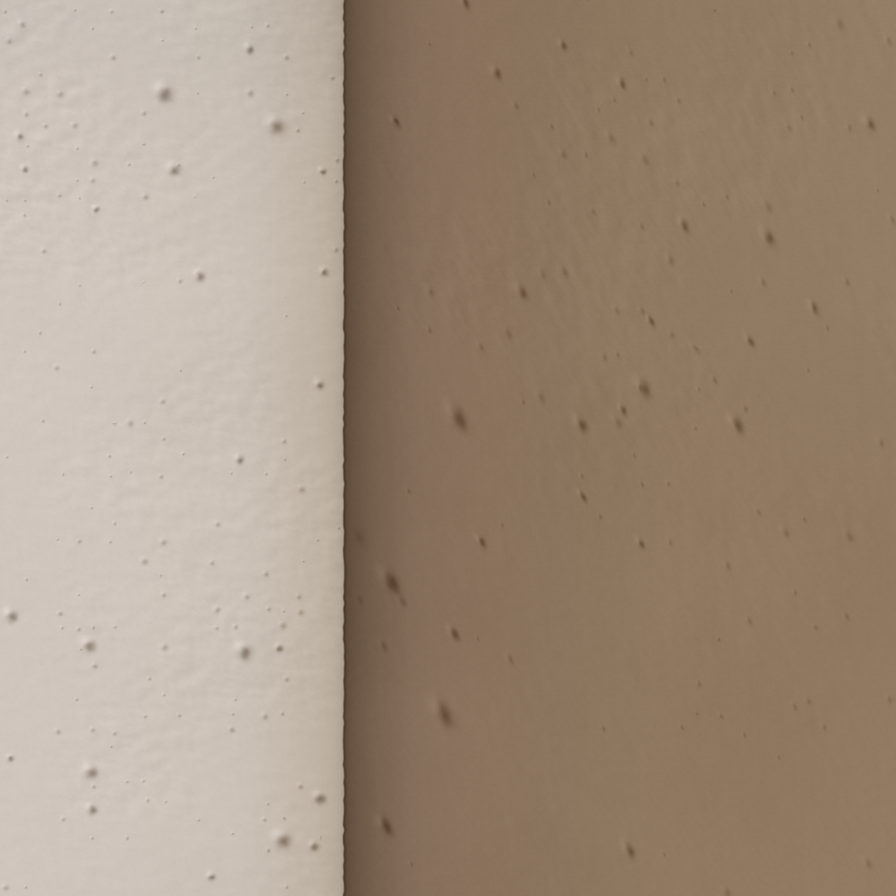
A WebGL 2 fragment shader for this texture:

```glsl
#version 300 es
precision highp float;
// Two painted plaster walls meeting at a vertical corner: pale left, brown right.
// Smooth gradients shade the corner; value noise gives relief and mottling,
// and jittered grid cells scatter small pits and slanted scratches.
uniform vec2 u_resolution;
out vec4 fragColor;

#define CORNER_X 0.3835
#define EDGE_SOFT 0.0013
#define EDGE_WOBBLE 0.0016
#define PALE_RELIEF 0.050
#define BROWN_RELIEF 0.030
#define PIT_DEPTH 0.26
#define SCRATCH_DEPTH 0.15
#define GRAIN 0.010

float hash(vec2 p) {
    return fract(sin(dot(p, vec2(127.1, 311.7))) * 43758.5453);
}

float noise(vec2 p) {
    vec2 i = floor(p), f = fract(p);
    f = f * f * (3.0 - 2.0 * f);
    return mix(mix(hash(i), hash(i + vec2(1, 0)), f.x),
               mix(hash(i + vec2(0, 1)), hash(i + vec2(1, 1)), f.x), f.y);
}

float fbm(vec2 p) {
    float sum = 0.0, amp = 0.5;
    for (int i = 0; i < 4; i++) {
        sum += amp * noise(p);
        p = mat2(0.8, 0.6, -0.6, 0.8) * p * 2.03 + 7.3;
        amp *= 0.5;
    }
    return sum;
}

// Slope of the noise along the light direction, as an emboss.
float relief(vec2 p, vec2 toLight) {
    return fbm(p) - fbm(p + toLight);
}

// One jittered pit per chosen cell: dark hollow minus a lit rim.
float pits(vec2 p, float chance, float seed) {
    vec2 cell = floor(p);
    float pick = hash(cell + seed);
    vec2 centre = 0.3 + 0.4 * vec2(hash(cell + seed + 3.7), hash(cell + seed + 9.1));
    vec2 d = fract(p) - centre;
    float size = mix(0.07, 0.19, pow(hash(cell + seed + 5.3), 2.0));
    d += 0.05 * (vec2(noise(p * 7.0), noise(p * 7.0 + 31.0)) - 0.5);
    float hollow = exp(-dot(d, d) / (size * size));
    vec2 r = d - vec2(-0.8, 0.9) * size;
    float rim = exp(-dot(r, r) / (size * size));
    return step(pick, chance) * (hollow - 0.35 * rim);
}

vec3 paleWall(vec2 p) {
    float gap = CORNER_X - p.x;
    vec3 color = mix(vec3(0.790, 0.750, 0.705), vec3(0.815, 0.775, 0.742),
                     smoothstep(0.36, 0.05, p.x));
    color = mix(color, vec3(0.755, 0.708, 0.652), smoothstep(0.13, 0.015, gap));
    color -= vec3(0.075, 0.080, 0.085) * exp(-gap / 0.014);
    color -= vec3(0.020, 0.017, 0.014) * smoothstep(0.75, 1.0, p.y);
    color += 0.022 * (fbm(p * vec2(5.0, 9.0)) - 0.47);

    // Rough patches cluster at the upper left and along the corner.
    float rough = smoothstep(0.35, 0.65, fbm(p * 8.0 + 4.0));
    rough += 0.6 * smoothstep(0.16, 0.0, p.x) * smoothstep(0.5, 0.95, p.y);
    color += PALE_RELIEF * (0.35 + 0.65 * rough) * relief(p * vec2(65.0, 85.0), vec2(-0.4, 0.5));
    float marks = pits(p * 24.0, 0.10, 2.0);
    marks += 0.5 * pits(p * 52.0 + 5.0, 0.06 + 0.14 * rough, 17.0);
    return color - PIT_DEPTH * marks * vec3(0.95, 1.0, 1.05);
}

vec3 brownWall(vec2 p) {
    float gap = p.x - CORNER_X;
    vec3 color = mix(vec3(0.538, 0.446, 0.364), vec3(0.562, 0.474, 0.376),
                     smoothstep(0.08, 0.40, gap));
    color += vec3(0.012, 0.016, 0.018) * smoothstep(0.3, 1.0, p.y) * smoothstep(0.1, 0.6, gap);
    color -= vec3(0.095, 0.085, 0.070) * exp(-pow(gap / 0.062, 2.0));
    color -= vec3(0.085, 0.080, 0.070) * exp(-gap / 0.014);
    color += 0.030 * (fbm(p * 6.0 + 20.0) - 0.47);

    // Slanted coordinates: the second axis runs steeply down to the right.
    vec2 slant = vec2(dot(p, vec2(0.90, 0.44)), dot(p, vec2(-0.44, 0.90)));
    float rough = smoothstep(0.40, 0.65, fbm(p * 6.0 + 11.0));
    rough *= smoothstep(0.1, 0.8, p.y) * smoothstep(0.0, 0.08, gap);
    color += BROWN_RELIEF * (0.4 + rough) * relief(slant * vec2(85.0, 42.0), vec2(-0.4, 0.3));
    float marks = pits(slant * vec2(25.0, 13.0), 0.11, 41.0);
    marks += 0.45 * pits(slant * vec2(50.0, 27.0), 0.06 + 0.18 * rough, 63.0);
    return color - SCRATCH_DEPTH * marks * smoothstep(0.0, 0.05, gap);
}

void main() {
    vec2 p = gl_FragCoord.xy / u_resolution;

    // Slightly ragged corner line.
    float ragged = EDGE_WOBBLE * (noise(vec2(p.y * 150.0, 3.0)) - 0.5);
    float side = p.x - CORNER_X - ragged;
    vec3 color = side < -EDGE_SOFT ? paleWall(p)
               : side > EDGE_SOFT ? brownWall(p)
               : mix(paleWall(p), brownWall(p), smoothstep(-EDGE_SOFT, EDGE_SOFT, side));
    color -= 0.06 * exp(-pow((side - 0.001) / 0.0018, 2.0));

    color += GRAIN * (noise(p * 380.0) - 0.5);
    fragColor = vec4(clamp(color, 0.0, 1.0), 1.0);
}
```
